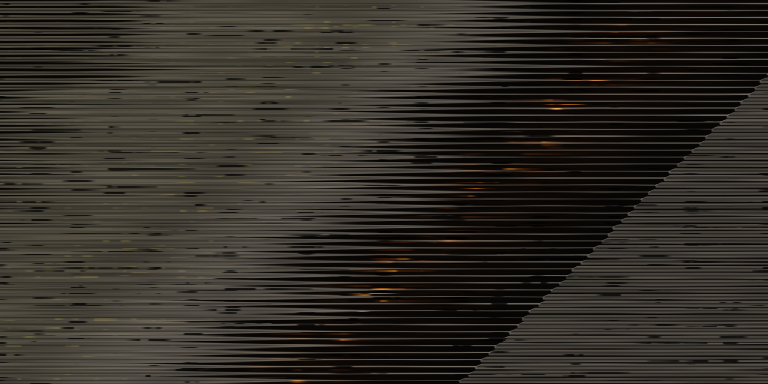
Reproduce this texture procedurally as a WebGL 2 fragment shader.

```glsl
#version 300 es
precision highp float;
// Brushed dark metal: fine horizontal lines crossed by diagonal bands of light, shadow and embers.
uniform vec2 u_resolution;
out vec4 fragColor;

float hash(vec2 p) {
    return fract(sin(dot(p, vec2(127.1, 311.7))) * 43758.5453);
}

// Noise that is smooth along x and independent for each row.
float streak(float x, float row) {
    float cell = floor(x);
    float t = fract(x);
    t = t * t * (3.0 - 2.0 * t);
    return mix(hash(vec2(cell, row)), hash(vec2(cell + 1.0, row)), t);
}

float bell(float x, float centre, float width) {
    float d = (x - centre) / width;
    return exp(-d * d);
}

void main() {
    vec2 p = gl_FragCoord.xy / u_resolution.y;
    p.x *= 2.0 * u_resolution.y / u_resolution.x;
    float diagonal = p.x - p.y;

    // Coarse lines, with finer rows between them.
    float line = floor(p.y * 55.0);
    float row = floor(p.y * 256.0);
    float lineDist = abs(fract(p.y * 55.0) - 0.5) * 2.0;
    float blur = 90.0 / u_resolution.y;
    float lineHash = hash(vec2(line, 3.0));
    float rowHash = hash(vec2(row, 9.0));
    float grain = streak(p.x * 7.0, row);
    float fineGrain = streak(p.x * 40.0, row + 300.0);

    // Share of each line that is lit, along the diagonal.
    float ragged = diagonal + 0.24 * (lineHash - 0.5) + 0.14 * (rowHash - 0.5) + 0.06 * (grain - 0.5);
    float fill = mix(0.62, 1.12, smoothstep(-0.72, -0.36, ragged));
    float fadeStart = 0.33 - 0.16 * (p.y - 0.5);
    fill = mix(fill, 0.12, smoothstep(fadeStart - 0.16, fadeStart + 0.4, ragged));
    float edge = smoothstep(-0.006, 0.006, diagonal - 1.195 - 0.01 * (lineHash - 0.5));
    fill = mix(fill, 0.84, edge);
    fill += 0.12 * (grain - 0.5) + 0.12 * (lineHash - 0.5);
    float lit = 1.0 - smoothstep(fill - blur, fill + blur, lineDist);

    // Thin secondary gaps split the wide lines, most in the upper left corner.
    float corner = 1.0 - smoothstep(-0.65, -0.35, ragged);
    float split = 0.28 + 0.3 * corner + 0.15 * edge + 0.25 * (grain - 0.5);
    split *= smoothstep(0.3, 0.7, fill);
    float gap = 1.0 - smoothstep(0.05, 0.4, lineDist);
    lit *= 1.0 - clamp(split, 0.0, 0.8) * gap;

    // Metal tint: olive on the left, neutral grey further right.
    vec3 metal = mix(vec3(0.315, 0.298, 0.25), vec3(0.325, 0.305, 0.275),
                     smoothstep(-0.2, 0.4, diagonal));
    metal *= 1.0 + 0.12 * bell(diagonal, 0.28, 0.2) - 0.1 * bell(diagonal, 0.02, 0.12);
    metal *= mix(1.0, 0.93, edge);
    metal *= 0.7 + 0.28 * grain + 0.24 * rowHash;
    float shadow = smoothstep(0.45, 0.75, diagonal) * (1.0 - edge);
    metal *= 1.0 + 0.3 * shadow;

    // Shadow base, slightly red beneath the embers.
    vec3 base = vec3(0.025, 0.02, 0.015);
    base += vec3(0.035, 0.01, 0.0) * bell(diagonal, 0.85, 0.22) * grain * (1.0 - edge);
    vec3 color = mix(base, metal, lit);

    // Thin dark scratches and yellow flecks in the bright band.
    float nick = smoothstep(0.84, 0.93, streak(p.x * 10.0, row + 600.0));
    color *= 1.0 - 0.75 * nick * smoothstep(0.1, 0.4, fineGrain);
    float fleck = smoothstep(0.7, 0.95, fineGrain) * step(0.75, hash(vec2(row, 17.0)));
    color += vec3(0.09, 0.08, 0.01) * fleck * (0.3 + bell(diagonal, 0.0, 0.2))
           * (1.0 - smoothstep(0.4, 0.65, diagonal));

    // Embers glowing thinly along the middle of the shadow.
    float emberRow = step(0.76, hash(vec2(row, 31.0)));
    float heat = emberRow * smoothstep(0.4, 0.9, streak(p.x * 18.0, row + 900.0));
    float rust = heat * bell(diagonal, 0.73, 0.13);
    float spark = heat * bell(diagonal, 0.745, 0.05) * smoothstep(0.4, 0.8, fineGrain);
    color += vec3(0.16, 0.06, 0.01) * rust + vec3(0.5, 0.3, 0.05) * spark;

    fragColor = vec4(color, 1.0);
}
```
